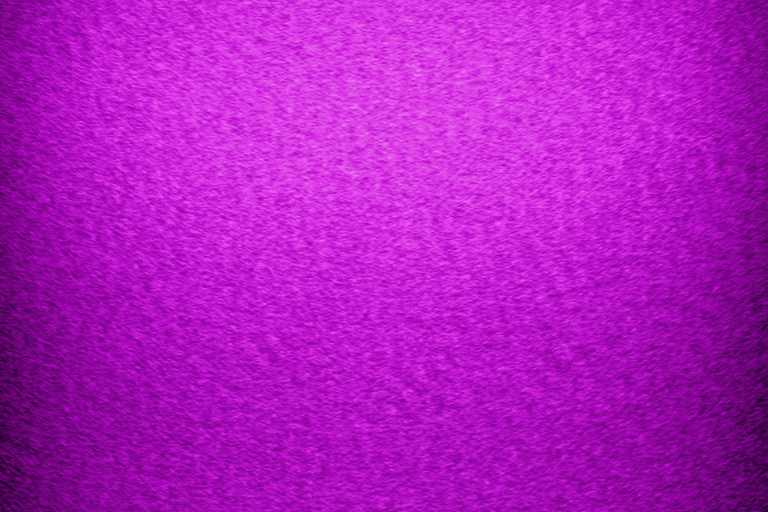
Reproduce this texture procedurally as a Shadertoy shader.

```glsl
// Violet felt paper under a soft lamp: a light field with dark sides picks
// a tone from a colour ramp, and layers of stretched value noise, bent along
// shallow arcs, add the short matted fibres.

const int RAMP_SIZE = 9;
const vec3 RAMP[RAMP_SIZE] = vec3[RAMP_SIZE](
    vec3(0.13, 0.00, 0.16), vec3(0.27, 0.01, 0.31), vec3(0.40, 0.02, 0.45),
    vec3(0.52, 0.02, 0.58), vec3(0.64, 0.04, 0.71), vec3(0.77, 0.10, 0.83),
    vec3(0.86, 0.24, 0.90), vec3(0.89, 0.37, 0.92), vec3(0.95, 0.58, 0.97));

const float PEAK_TONE = 6.15;      // ramp position at the lamp centre
const float LAMP_HEIGHT = 0.80;    // fraction of the canvas height
const float LAMP_FALLOFF = 5.0;
const float LAMP_DROP = 2.0;       // tones lost far above or below the lamp
const float SIDE_SOFT = 1.7;       // gentle darkening toward the sides
const float SIDE_HARD = 1.6;       // steep darkening at the very edge

const int FIBRE_LAYERS = 4;
const vec2 FIBRE_FREQ = vec2(105.0, 330.0);  // cells per canvas height
const float FIBRE_SPREAD = 0.24;   // angle between layers, radians
const float FIBRE_BEND = 0.28;     // curvature of the fibre arcs
const float FIBRE_GAIN = 1.1;
const float GRAIN_FREQ = 340.0;
const float GRAIN_GAIN = 0.6;
const float MOTTLE_FREQ = 30.0;
const float MOTTLE_GAIN = 0.25;

float hash(vec2 p) {
    return fract(sin(dot(p, vec2(127.1, 311.7))) * 43758.5453);
}

// Smooth value noise, centred on zero.
float noise(vec2 p) {
    vec2 cell = floor(p);
    vec2 f = fract(p);
    f = f * f * (3.0 - 2.0 * f);
    float low = mix(hash(cell), hash(cell + vec2(1.0, 0.0)), f.x);
    float high = mix(hash(cell + vec2(0.0, 1.0)), hash(cell + 1.0), f.x);
    return mix(low, high, f.y) - 0.5;
}

mat2 rotation(float angle) {
    float c = cos(angle), s = sin(angle);
    return mat2(c, -s, s, c);
}

// Tone of the smooth lighting alone.
float lampTone(vec2 uv) {
    float rise = uv.y - LAMP_HEIGHT;
    float side = 2.0 * uv.x - 1.0;
    float side2 = side * side;
    float vertical = LAMP_DROP * (1.0 - exp(-LAMP_FALLOFF * rise * rise));
    return PEAK_TONE - vertical - SIDE_SOFT * side2
        - SIDE_HARD * side2 * side2 * side2;
}

// Crossing fibre layers, fine grain and broad mottling.
float feltTone(vec2 p) {
    vec2 bent = vec2(p.x, p.y - FIBRE_BEND * p.x * p.x);
    float sum = 0.0;
    for (int i = 0; i < FIBRE_LAYERS; i++) {
        float k = float(i);
        float angle = FIBRE_SPREAD * (k - 0.5 * float(FIBRE_LAYERS - 1));
        vec2 q = rotation(angle) * bent * FIBRE_FREQ;
        sum += FIBRE_GAIN * noise(q + k * vec2(37.3, 71.9));
    }
    sum += GRAIN_GAIN * noise(p * GRAIN_FREQ + 13.7);
    sum += MOTTLE_GAIN * noise(bent * MOTTLE_FREQ * vec2(0.6, 1.4) + 5.1);
    return sum;
}

vec3 rampColour(float tone) {
    vec3 colour = RAMP[0];
    for (int i = 1; i < RAMP_SIZE; i++) {
        colour = mix(colour, RAMP[i], clamp(tone - float(i - 1), 0.0, 1.0));
    }
    return colour;
}

void mainImage(out vec4 fragColor, in vec2 fragCoord) {
    vec2 uv = fragCoord / iResolution.xy;
    vec2 p = (fragCoord - 0.5 * iResolution.xy) / iResolution.y;
    fragColor = vec4(rampColour(lampTone(uv) + feltTone(p)), 1.0);
}
```
